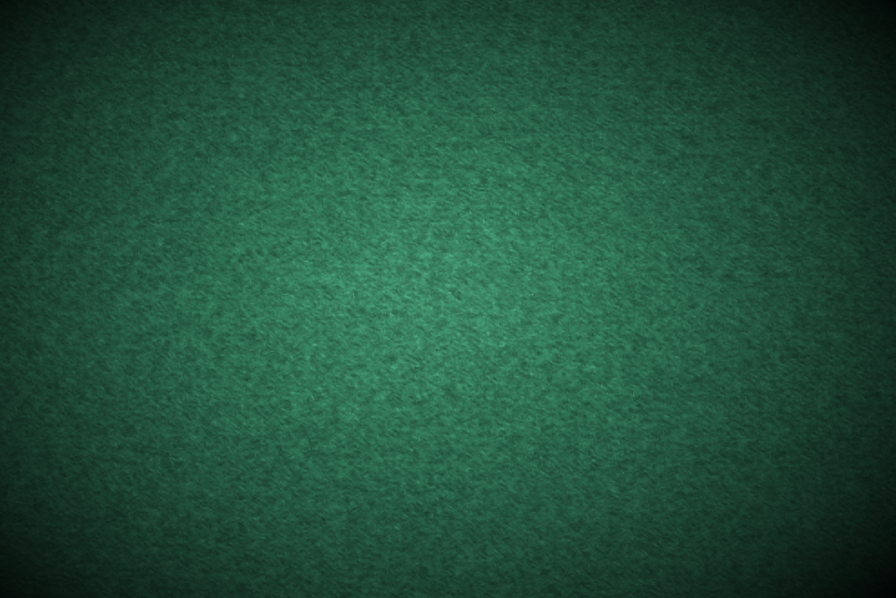
A WebGL 1 fragment shader for this texture:

```glsl
precision highp float;
// Green felt cloth lit by a soft off-centre pool of light that falls to dark corners.
// The nap is fine, short streak noise in three slanted directions, with a faint
// horizontal weave, grain and loose pale and dark fibres scattered over jittered grids.

uniform vec2 u_resolution;

const vec2 LIGHT_CENTER = vec2(0.480, 0.512);
const float LIGHT_SQUASH = 0.80;     // vertical weight of the falloff
const float LIGHT_PEAK = 0.555;
const float FALL_LINEAR = 0.225;
const float FALL_SQUARE = 0.120;
const vec3 FELT_TINT = vec3(0.410, 1.0, 0.735);
const vec3 GLOW_TINT = vec3(0.445, 1.0, 0.745);
const vec3 FIBRE_TINT = vec3(0.70, 1.0, 0.78);
const vec2 NAP_SCALE = vec2(105.0, 250.0);
const float NAP_ANGLE = -0.55;
const float CROSS_ANGLE = 0.40;
const float FLAT_ANGLE = -0.12;
const float NAP_DEPTH = 0.25;
const float CROSS_DEPTH = 0.15;
const float FLAT_DEPTH = 0.14;
const float WEAVE_DEPTH = 0.05;
const float MOTTLE_DEPTH = 0.05;
const float GRAIN_DEPTH = 0.17;
const float FIBRE_CELLS = 58.0;
const float FIBRE_WIDTH = 0.0017;
const float FIBRE_LIGHT = 0.15;

float hash(vec2 p) {
  return fract(sin(dot(p, vec2(127.1, 311.7))) * 43758.5453);
}

float noise(vec2 p) {
  vec2 i = floor(p);
  vec2 f = fract(p);
  f = f * f * (3.0 - 2.0 * f);
  float low = mix(hash(i), hash(i + vec2(1.0, 0.0)), f.x);
  float high = mix(hash(i + vec2(0.0, 1.0)), hash(i + vec2(1.0, 1.0)), f.x);
  return mix(low, high, f.y);
}

vec2 rotate(vec2 p, float a) {
  float c = cos(a);
  float s = sin(a);
  return vec2(c * p.x + s * p.y, c * p.y - s * p.x);
}

// Signed streak noise running along the given angle
float streaks(vec2 p, float angle, vec2 scale) {
  return noise(rotate(p, angle) * scale + 57.0) - 0.5;
}

// One short, slightly bent strand in each grid cell, pale or dark
float strand(vec2 p, float layer) {
  vec2 grid = rotate(p, layer * 0.9) * FIBRE_CELLS + layer * 17.3;
  vec2 cell = floor(grid);
  vec2 jitter = vec2(hash(cell + 3.1), hash(cell + 8.7)) - 0.5;
  vec2 local = fract(grid) - 0.5 - jitter * 0.4;
  float angle = NAP_ANGLE - layer * 0.9 + (hash(cell + 5.3) - 0.5) * 2.0;
  local = rotate(local, angle);
  local.y += (hash(cell + 1.9) - 0.5) * 1.6 * local.x * local.x;
  float width = FIBRE_WIDTH * FIBRE_CELLS;
  float across = 1.0 - smoothstep(width * 0.2, width * 1.3, abs(local.y));
  float along = 1.0 - smoothstep(0.12, 0.32, abs(local.x));
  float strength = hash(cell + 6.4) * 1.6 - 0.6;
  return across * along * strength;
}

void main() {
  vec2 uv = gl_FragCoord.xy / u_resolution;
  vec2 p = gl_FragCoord.xy / u_resolution.y;

  // Light pool and vignette
  vec2 offset = (uv - LIGHT_CENTER) * 2.0;
  float r2 = offset.x * offset.x + LIGHT_SQUASH * offset.y * offset.y;
  float r = sqrt(r2 + 0.006);
  float light = max(LIGHT_PEAK - FALL_LINEAR * r - FALL_SQUARE * r2, 0.010);

  // Nap, bent by a slight warp
  vec2 warp = vec2(noise(p * 55.0), noise(p * 55.0 + 91.0)) - 0.5;
  vec2 bent = p + warp * 0.005;
  float relief = NAP_DEPTH * streaks(bent, NAP_ANGLE, NAP_SCALE);
  relief += CROSS_DEPTH * streaks(bent + 3.7, CROSS_ANGLE, NAP_SCALE);
  relief += FLAT_DEPTH * streaks(bent + 7.9, FLAT_ANGLE, NAP_SCALE * 0.85);

  // Weave, broad mottling and grain
  relief += WEAVE_DEPTH * streaks(p, 0.02, vec2(7.0, 120.0));
  relief += MOTTLE_DEPTH * (noise(p * 32.0) - 0.5);
  relief += GRAIN_DEPTH * (noise(p * 330.0) - 0.5);

  // Loose fibres
  float fibres = 0.0;
  for (int i = 0; i < 3; i++) {
    fibres += strand(bent, float(i));
  }

  vec3 tint = mix(GLOW_TINT, FELT_TINT, smoothstep(0.0, 0.6, r));
  vec3 color = tint * light * (1.0 + relief);
  color += FIBRE_TINT * fibres * FIBRE_LIGHT * light;
  gl_FragColor = vec4(clamp(color, 0.0, 1.0), 1.0);
}
```
